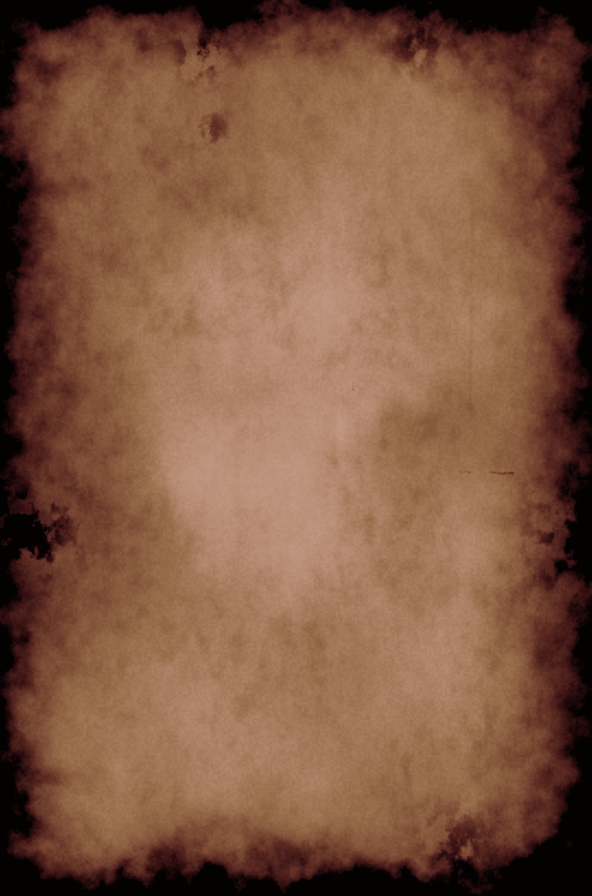
Reproduce this texture procedurally as a Shadertoy shader.

```glsl
// Aged reddish-brown parchment with pale stains, speckles and burnt edges.

const float BASE_TONE = 4.2;        // palette position of the bare paper
const float BURN_DEPTH = 5.0;       // palette steps lost at the very edge
const float EDGE_ROUGHNESS = 0.075; // raggedness of the burn, in canvas heights
const float CLOUD_AMOUNT = 1.5;
const float MOTTLE_AMOUNT = 1.25;
const float GRAIN_AMOUNT = 0.34;
const vec4 BURN_WIDTH = vec4(0.040, 0.047, 0.032, 0.033); // left, right, bottom, top

// Colours from charred to pale
const vec3 PALETTE[7] = vec3[7](
    vec3(0.015, 0.002, 0.004), vec3(0.21, 0.065, 0.07), vec3(0.35, 0.16, 0.13),
    vec3(0.48, 0.29, 0.20), vec3(0.595, 0.425, 0.29), vec3(0.72, 0.55, 0.455),
    vec3(0.80, 0.63, 0.56));

// Broad stains: centre and radii as fractions of the canvas
const int STAINS = 12;
const vec4 STAIN_SHAPE[STAINS] = vec4[STAINS](
    vec4(0.57, 0.67, 0.17, 0.11), vec4(0.34, 0.67, 0.15, 0.07),
    vec4(0.36, 0.45, 0.12, 0.07), vec4(0.54, 0.39, 0.17, 0.09),
    vec4(0.58, 0.52, 0.11, 0.09), vec4(0.82, 0.31, 0.10, 0.14),
    vec4(0.37, 0.22, 0.16, 0.08), vec4(0.83, 0.68, 0.11, 0.13),
    vec4(0.20, 0.36, 0.15, 0.11), vec4(0.38, 0.84, 0.13, 0.07),
    vec4(0.72, 0.52, 0.08, 0.06), vec4(0.14, 0.72, 0.11, 0.13));
const float STAIN_TONE[STAINS] = float[STAINS](
    0.85, 0.65, 0.75, 0.7, 0.65, 0.85, 0.5, 0.3, -0.35, -0.5, -0.4, -0.25);

// Dark speckled blots: centre, radius in canvas heights, strength
const int BLOTS = 6;
const vec4 BLOT[BLOTS] = vec4[BLOTS](
    vec4(0.34, 0.94, 0.025, 2.6), vec4(0.355, 0.855, 0.018, 1.8),
    vec4(0.70, 0.945, 0.030, 1.8), vec4(0.05, 0.405, 0.045, 2.8),
    vec4(0.97, 0.40, 0.055, 1.8), vec4(0.77, 0.06, 0.035, 1.8));

float hash(vec2 p) {
    vec3 q = fract(vec3(p.xyx) * 0.1031);
    q += dot(q, q.yzx + 33.33);
    return fract((q.x + q.y) * q.z);
}

float noise(vec2 p) {
    vec2 cell = floor(p), f = fract(p);
    f = f * f * (3.0 - 2.0 * f);
    return mix(mix(hash(cell), hash(cell + vec2(1, 0)), f.x),
               mix(hash(cell + vec2(0, 1)), hash(cell + vec2(1, 1)), f.x), f.y);
}

// Fractal noise centred on zero
float fbm(vec2 p) {
    float sum = 0.0, amplitude = 0.5;
    for (int i = 0; i < 6; i++) {
        sum += amplitude * (noise(p) - 0.5);
        p = mat2(1.6, 1.2, -1.2, 1.6) * p + 17.3;
        amplitude *= 0.55;
    }
    return sum;
}

float bump(float x, float centre, float width) {
    float d = (x - centre) / width;
    return exp(-d * d);
}

float segment(vec2 p, vec2 a, vec2 b) {
    vec2 pa = p - a, ba = b - a;
    return length(pa - ba * clamp(dot(pa, ba) / dot(ba, ba), 0.0, 1.0));
}

float stainTone(vec2 uv) {
    float tone = 0.0;
    for (int i = 0; i < STAINS; i++) {
        vec2 d = (uv - STAIN_SHAPE[i].xy) / STAIN_SHAPE[i].zw;
        tone += STAIN_TONE[i] * exp(-dot(d, d));
    }
    return min(tone, 0.95);
}

float burnTone(vec2 p, vec2 uv, float aspect) {
    float rough = EDGE_ROUGHNESS * (0.6 * fbm(p * 9.0 + 4.0) + 0.75 * fbm(p * 38.0));
    vec4 d = vec4(p.x, aspect - p.x, p.y - 0.014, 1.0 - p.y) + rough;
    vec4 width = BURN_WIDTH;
    width.x += 0.014 * bump(uv.y, 0.45, 0.18);
    width.y += 0.012 * bump(uv.y, 0.52, 0.25);
    return BURN_DEPTH * dot(exp(-max(d, -0.02) / width), vec4(1.0));
}

float blotTone(vec2 p, float aspect, float speckle) {
    float tone = 0.0;
    for (int i = 0; i < BLOTS; i++) {
        vec2 d = (p - BLOT[i].xy * vec2(aspect, 1.0)) / BLOT[i].z;
        tone += BLOT[i].w * exp(-dot(d, d)) * speckle;
    }
    return tone;
}

void mainImage(out vec4 fragColor, in vec2 fragCoord) {
    vec2 uv = fragCoord / iResolution.xy;
    vec2 p = fragCoord / iResolution.y;
    float aspect = iResolution.x / iResolution.y;

    // Stains with cloudy, irregular outlines
    vec2 warp = vec2(fbm(p * 8.0), fbm(p * 8.0 + 31.0));
    float cloud = fbm(p * vec2(9.0, 7.5) + 11.0);
    float tone = BASE_TONE + stainTone(uv + 0.16 * warp) + CLOUD_AMOUNT * cloud;

    // Mottling gathers in the darker clouds; grain covers everything
    float fine = fbm(p * vec2(75.0, 60.0) + 7.0);
    float speckle = smoothstep(-0.12, 0.2, fine);
    tone -= MOTTLE_AMOUNT * max(fine, -0.1) * smoothstep(0.25, -0.25, cloud);
    tone += GRAIN_AMOUNT * (noise(p * 410.0) - 0.5) + 0.3 * fbm(p * vec2(110.0, 35.0));

    // Charred rim and blots
    tone -= burnTone(p, uv, aspect) + blotTone(p, aspect, speckle);

    // Pale crease, faint fold and two hairline cracks
    vec2 wobble = p + 0.006 * vec2(fbm(p * 50.0), fbm(p * 50.0 + 9.0));
    tone += 0.3 * smoothstep(0.009, 0.0, segment(wobble, vec2(0.382, 0.48), vec2(0.381, 0.53)));
    tone -= 0.2 * smoothstep(0.004, 0.0, segment(wobble, vec2(0.524, 0.53), vec2(0.528, 0.76)));
    float crack = min(segment(wobble, vec2(0.508, 0.474), vec2(0.572, 0.472)),
                      segment(wobble, vec2(0.392, 0.582), vec2(0.396, 0.565)));
    tone -= 1.3 * smoothstep(0.0022, 0.0004, crack) * smoothstep(-0.2, 0.1, fine);

    // Walk along the palette
    vec3 color = PALETTE[0];
    for (int i = 1; i < 7; i++)
        color = mix(color, PALETTE[i], clamp(tone - float(i - 1), 0.0, 1.0));
    fragColor = vec4(color, 1.0);
}
```
